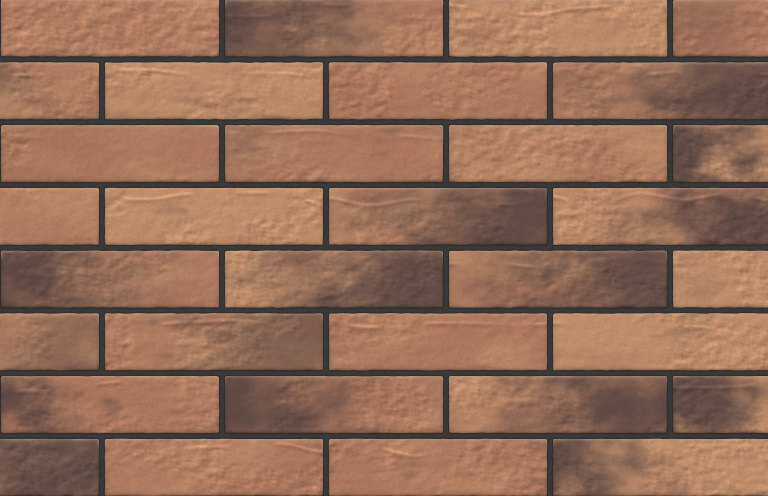
Write a Shadertoy shader that draws this texture.

```glsl
float hash(vec2 p) {
    vec3 a = fract(p.xyx * 0.1031);
    a += dot(a, a.yzx + 33.33);
    return fract((a.x + a.y) * a.z);
}

float noise(vec2 p) {
    vec2 i = floor(p), f = fract(p);
    f = f * f * (3.0 - 2.0 * f);
    return mix(mix(hash(i), hash(i + vec2(1, 0)), f.x),
               mix(hash(i + vec2(0, 1)), hash(i + vec2(1, 1)), f.x), f.y);
}

float fbm(vec2 p) {
    float sum = 0.0, weight = 0.5;
    for (int i = 0; i < 4; i++) {
        sum += weight * noise(p);
        p = mat2(1.6, 1.2, -1.2, 1.6) * p + 17.3;
        weight *= 0.5;
    }
    return sum;
}

float roundedBox(vec2 p, vec2 halfSize, float radius) {
    vec2 d = abs(p) - halfSize + radius;
    return length(max(d, 0.0)) + min(max(d.x, d.y), 0.0) - radius;
}

// Fired clay: warm body with a dark smoky burn at one end
vec3 clayColor(vec2 f, vec2 pos, vec2 cell) {
    float tone = hash(cell + 41.0);
    float side = hash(cell + 83.0);
    float burn = smoothstep(0.28, 0.62, hash(cell + 127.0));
    float spread = mix(0.45, 0.95, hash(cell + 211.0));

    float cloud = fbm(pos * vec2(14.0, 26.0));
    float warmth = smoothstep(0.2, 0.8, 0.6 * tone + 0.8 * (cloud - 0.45) + 0.22);
    vec3 clay = mix(vec3(0.67, 0.465, 0.365), vec3(0.745, 0.55, 0.415), warmth);

    // Left burns sit high, right burns sit low
    vec2 center = side < 0.4 ? vec2(0.04, 0.3) : vec2(0.88, 0.6);
    float reach = length((f - center) * vec2(1.0, 0.4));
    reach += 0.75 * (fbm(pos * vec2(22.0, 34.0) + 9.0) - 0.47);
    float soot = burn * (1.0 - smoothstep(0.0, spread, reach));
    soot += 0.25 * smoothstep(0.58, 0.8, fbm(pos * vec2(12.0, 40.0) + 31.0));
    return mix(clay, vec3(0.34, 0.265, 0.255), min(soot, 1.0) * 0.88);
}

// Embossed surface lit from the upper left
float relief(vec2 pos, vec2 f, vec2 cell) {
    vec2 g = pos * vec2(85.0, 130.0);
    float bumps = fbm(g) - fbm(g + vec2(0.3, 0.45));
    float rough = smoothstep(0.3, 0.65, noise(pos * 18.0 + 5.0));
    float light = bumps * mix(0.12, 0.42, rough);

    // Raised crease along the upper part of some bricks
    float path = 0.1 + 0.22 * noise(vec2(f.x * 5.0, cell.y * 7.3 + cell.x));
    float gap = f.y - path;
    float along = smoothstep(0.45, 0.75, noise(vec2(f.x * 6.0 + cell.x * 9.0, cell.y)));
    float crease = exp(-gap * gap * 1500.0) - 0.6 * exp(-pow(gap - 0.05, 2.0) * 900.0);
    light += 0.16 * crease * along * step(0.45, hash(cell + 307.0));
    return light + 0.05 * (hash(floor(pos * 700.0)) - 0.5);
}

void mainImage(out vec4 fragColor, in vec2 fragCoord) {
    // Canvas width is one unit, rows count down from the top
    vec2 p = vec2(fragCoord.x, iResolution.y - fragCoord.y) / iResolution.x;
    float pixel = 1.0 / iResolution.x;

    // Staggered courses
    vec2 pitch = vec2(0.2917, 0.0817);
    vec2 q = (p + vec2(0.0026, 0.0042)) / pitch;
    q.x -= 0.464 * mod(floor(q.y), 2.0);
    vec2 cell = floor(q) + 20.0;
    vec2 f = fract(q);
    vec2 local = (f - 0.5) * pitch;
    vec2 pos = local + 3.0 * vec2(hash(cell), hash(cell + 59.0)) + 1.0;

    // Brick outline with a slightly uneven edge
    float edge = roundedBox(local, 0.5 * pitch - 0.0038, 0.0025);
    edge += 0.0007 * (noise(pos * 130.0) - 0.5);
    float brick = smoothstep(0.5 * pixel, -0.5 * pixel, edge);

    vec3 color = clayColor(f, pos, cell);
    color *= 1.0 + relief(pos, f, cell);

    // Bevel: bright upper rim, shaded lower rim, soft sides
    float inside = max(-edge, 0.0);
    float rim = exp(-inside / 0.0022);
    float vertical = local.y / (0.5 * pitch.y);
    float worn = 0.6 + 0.8 * noise(pos * 60.0);
    color = mix(color, vec3(0.85, 0.7, 0.59), 0.5 * rim * worn * smoothstep(-0.5, -0.95, vertical));
    color *= 1.0 - 0.38 * rim * worn * smoothstep(0.5, 0.95, vertical);
    color *= 1.0 - 0.15 * rim * (1.0 - smoothstep(0.5, 0.9, abs(vertical)));

    // Recessed mortar, darker beside the bricks
    vec3 mortar = vec3(0.215, 0.21, 0.21) * mix(0.8, 1.06, smoothstep(0.0, 0.0025, edge));
    mortar += 0.025 * (noise(p * 500.0) - 0.5);

    fragColor = vec4(mix(mortar, color, brick), 1.0);
}
```
